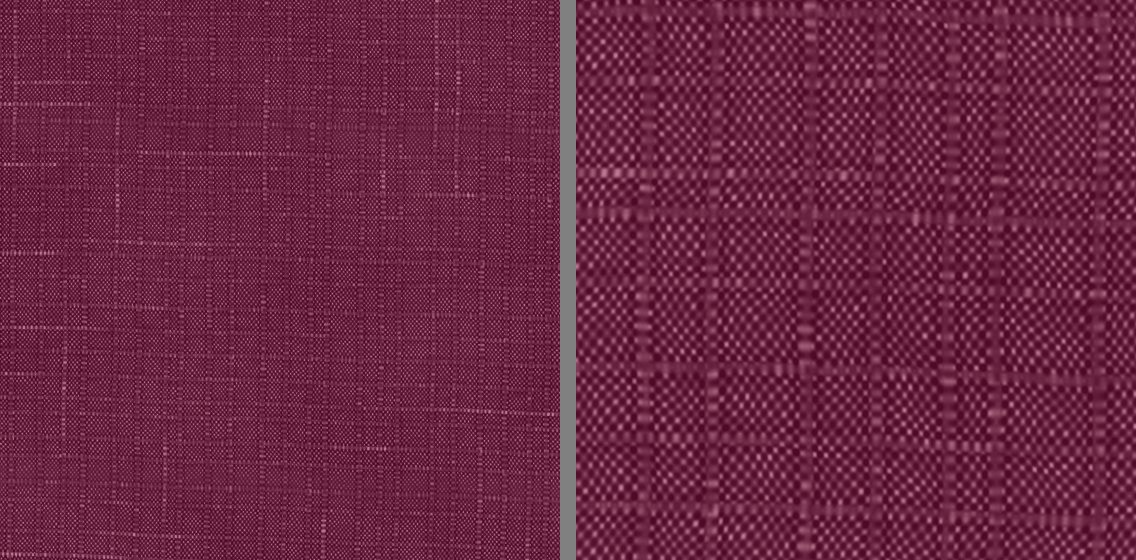
Left: the whole. Right: its middle third, enlarged.
This texture is drawn by a three.js fragment shader. Its source:

```glsl
// Wine-coloured slub linen: a fine plain weave of uneven beads, crossed by
// irregularly spaced thicker warp and weft yarns, some with long pale slubs.
// Beads come from crossed cosines, yarns from jittered one-dimensional cells.

varying vec2 vUv;

const float PI = 3.14159;

float hash(vec2 p) {
  return fract(sin(dot(p, vec2(127.1, 311.7))) * 43758.5);
}

// Thick yarn in the current cell: x distance to its axis in cells,
// y slow change of thickness along it, z long slub mask.
vec3 yarn(float across, float along, float seed) {
  float id = floor(across);
  float h = hash(vec2(id, seed));
  float axis = 0.5 + 0.5 * (h - 0.5);
  float thickness = 0.5 + 0.5 * sin(along * 29.0 + h * 40.0) * sin(along * 67.0 + h * 90.0);
  float middle = hash(vec2(id, seed + 3.7));
  float reach = 0.06 + 0.13 * hash(vec2(id, seed + 8.3));
  float slub = 1.0 - smoothstep(reach * 0.6, reach, abs(along - middle));
  slub *= step(0.45, hash(vec2(id, seed + 5.1))) * (0.6 + 0.4 * thickness);
  return vec3(abs(fract(across) - axis), thickness, slub);
}

// Row of beads along a yarn, a few of them glinting much brighter.
float beads(float thread, float id) {
  float glint = hash(vec2(floor(thread * 0.5 + 0.5), id + 0.5));
  return (0.5 + 0.5 * cos(PI * thread)) * (0.55 + 0.95 * glint * glint);
}

void main() {
  // Skewed, gently wavy cloth; the weft slopes more towards the bottom
  vec2 cloth = vUv + vec2(-0.012 * vUv.y, (0.038 - 0.025 * vUv.y) * vUv.x);
  cloth += 0.0011 * sin(cloth.yx * vec2(27.0, 19.0) + vec2(0.4, 2.0));
  vec2 thread = cloth * vec2(268.0, 220.0);
  thread += 0.22 * sin(thread.yx * vec2(0.43, 0.31)) + 0.18 * sin(thread * 0.71 + thread.yx * 0.19);

  // Plain weave: alternating beads, uneven by crossing and streaked by row
  float crossing = cos(PI * thread.x) * cos(PI * thread.y);
  vec2 cell = floor(thread + 0.5);
  float rowPhase = 60.0 * hash(vec2(cell.y, 17.0));
  float streak = sin(cloth.x * 24.0 + rowPhase) * sin(cloth.x * 57.0 + rowPhase * 1.7);
  float uneven = 0.6 * (hash(cell) - 0.5) + 0.3 * streak;
  float weave = 0.5 + 0.5 * crossing;
  float tone = 0.96 * weave * weave + 0.85 * uneven * max(crossing, 0.0);

  // Two calmer bands where the weave looks softer
  float band = (fract((cloth.y - 0.15) / 0.63 + 0.5) - 0.5) * 0.63;
  float calm = exp(-band * band * 1600.0);
  tone = mix(tone, 0.3, 0.4 * calm);

  // Thick warp yarns with shallow grooves beside them
  vec3 warp = yarn(cloth.x * 23.0, cloth.y, 1.0);
  float warpDist = warp.x * 11.6;
  float warpCore = 1.0 - smoothstep(0.4, 1.3, warpDist);
  float warpBead = beads(thread.y, floor(cloth.x * 23.0));
  float warpTone = 0.06 + 0.72 * warpBead + warp.z * (0.14 + 0.3 * warpBead);
  tone = mix(tone, warpTone, warpCore * max(0.5 + 0.4 * warp.y, 0.95 * warp.z));
  tone -= 0.13 * exp(-3.0 * (warpDist - 1.7) * (warpDist - 1.7));

  // Finer weft yarns, dotted and fading in and out
  vec3 weft = yarn(cloth.y * 25.0, cloth.x, 2.0);
  float weftDist = weft.x * 8.8;
  float weftCore = 1.0 - smoothstep(0.25, 0.95, weftDist);
  float weftBead = beads(thread.x, floor(cloth.y * 25.0));
  float weftTone = 0.08 + 0.85 * weftBead + weft.z * (0.15 + 0.35 * weftBead);
  tone = mix(tone, weftTone, weftCore * max(0.2 + 0.6 * weft.y, 0.95 * weft.z));
  tone -= 0.08 * exp(-4.0 * (weftDist - 1.3) * (weftDist - 1.3));

  // Broad, faint mottling
  tone += 0.03 * sin(vUv.x * 9.0 + 2.0 * sin(vUv.y * 7.0)) * sin(vUv.y * 12.0 + vUv.x * 4.0);

  vec3 wine = vec3(0.32, 0.055, 0.165);
  vec3 sheen = vec3(0.34, 0.33, 0.33);
  gl_FragColor = vec4(wine + sheen * clamp(tone, -0.05, 1.25), 1.0);
}
```
